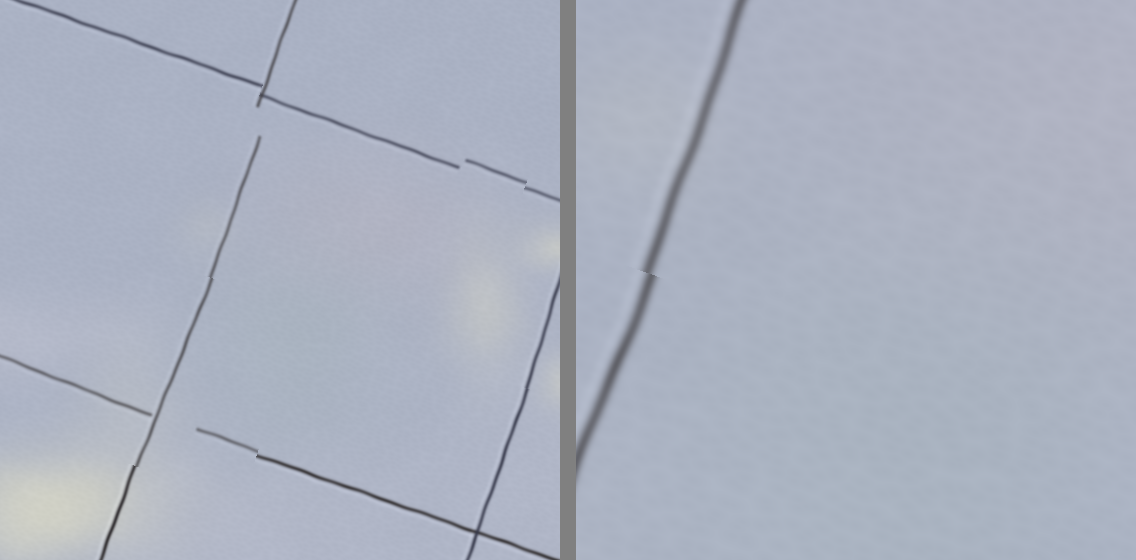
Left, the full canvas; right, a detail of the centre.
Reproduce this texture procedurally as a three.js fragment shader.

```glsl
// Pale blue-grey square tiles on a tilted grid, split by thin broken joints.
// Each joint is a grid line cut into runs that shift, lean and fade separately;
// soft warm reflections, layered sines and cellular grain tone the surface.
varying vec2 vUv;

const float TILE = 0.611;                  // grid pitch, same on both axes
const vec2 GRID_ORIGIN = vec2(0.177, 0.332);
const float GRID_ANGLE = 0.3365;
const float JOINT_WIDTH = 0.0037;

const vec3 SLATE = vec3(0.667, 0.697, 0.768);
const vec3 MIST = vec3(0.725, 0.740, 0.800);
const vec3 ROSE = vec3(0.715, 0.710, 0.765);
const vec3 SAGE = vec3(0.662, 0.705, 0.750);
const vec3 CREAM = vec3(0.830, 0.830, 0.775);
const vec3 WARM_SHADOW = vec3(0.23, 0.22, 0.23);
const vec3 COOL_SHADOW = vec3(0.21, 0.22, 0.29);

// One joint: up to four runs, divided at three breaks, with one missing span.
struct Joint {
  vec3 breaks;
  vec4 shift;
  vec4 lean;
  vec4 ink;
  vec2 gap;
};

vec2 hash2(vec2 p) {
  vec2 q = vec2(dot(p, vec2(127.1, 311.7)), dot(p, vec2(269.5, 183.3)));
  return fract(sin(q) * 4375.85);
}

// Distance to the nearest scattered cell point.
float cellular(vec2 p) {
  vec2 cell = floor(p);
  float nearest = 2.0;
  for (int y = -1; y <= 1; y++) {
    for (int x = -1; x <= 1; x++) {
      vec2 c = cell + vec2(float(x), float(y));
      nearest = min(nearest, length(c + hash2(c) - p));
    }
  }
  return nearest;
}

// Layered sines, roughly -1 to 1.
float mottle(vec2 p) {
  float sum = 0.0;
  float gain = 0.5;
  for (int i = 0; i < 4; i++) {
    sum += gain * sin(p.x + 1.7 * sin(p.y)) * cos(p.y - 0.8 * p.x);
    p = mat2(1.5, 1.1, -1.1, 1.5) * p + 2.3;
    gain *= 0.55;
  }
  return sum;
}

float glow(vec2 p, vec2 centre, vec2 radius) {
  vec2 q = (p - centre) / radius;
  return exp(-dot(q, q));
}

vec3 surface(vec2 p, vec2 tile) {
  vec2 w = p + 0.025 * vec2(mottle(p * 9.0), mottle(p * 9.0 + 4.0));
  vec3 c = SLATE;
  c = mix(c, MIST, 0.65 * glow(w, vec2(0.00, 0.40), vec2(0.28, 0.08)));
  c = mix(c, MIST, 0.55 * glow(w, vec2(0.42, 0.06), vec2(0.36, 0.18)));
  c = mix(c, MIST, 0.40 * glow(w, vec2(1.00, 0.15), vec2(0.25, 0.35)));
  c = mix(c, ROSE, 0.60 * glow(w, vec2(0.66, 0.58), vec2(0.22, 0.14)));
  c = mix(c, SAGE, 0.70 * glow(w, vec2(0.52, 0.38), vec2(0.16, 0.17)));

  // Warm reflections
  float warm = 0.90 * glow(w, vec2(0.09, 0.09), vec2(0.18, 0.10));
  warm += 0.20 * glow(w, vec2(0.23, 0.28), vec2(0.09, 0.10));
  warm += 0.42 * glow(w, vec2(0.86, 0.45), vec2(0.06, 0.11));
  warm += 0.60 * glow(w, vec2(1.00, 0.56), vec2(0.06, 0.04));
  warm += 0.50 * glow(w, vec2(1.01, 0.31), vec2(0.05, 0.04));
  warm += 0.15 * glow(w, vec2(0.36, 0.58), vec2(0.05, 0.05));
  c = mix(c, CREAM, min(warm, 1.0));

  // Cloudy tone and short slanted grain
  c += 0.007 * mottle(p * 17.0);
  float grain = cellular(tile * vec2(75.0, 130.0));
  return c + 0.018 * (grain - 0.45);
}

// Lays a joint on the surface; across is measured from its grid line.
vec3 drawJoint(vec3 base, float across, float along, Joint j, vec3 shadow) {
  vec3 passed = step(j.breaks, vec3(along));
  vec4 run = vec4(1.0, passed) - vec4(passed, 0.0);
  float offset = dot(run, j.shift) + dot(run, j.lean) * (along - 0.4);
  float wobble = 0.0007 * sin(along * 47.0) + 0.0004 * sin(along * 113.0);
  float d = (across - offset - wobble) / JOINT_WIDTH;
  float hole = smoothstep(j.gap.x - 0.004, j.gap.x + 0.004, along)
             - smoothstep(j.gap.y - 0.004, j.gap.y + 0.004, along);
  float wear = 0.94 + 0.06 * sin(along * 61.0 + 2.0 * sin(along * 23.0));
  float ink = dot(run, j.ink) * wear * (1.0 - hole);
  float rim = exp(-(d + 2.2) * (d + 2.2)) * ink;
  return mix(base + 0.045 * rim, shadow, ink * exp(-d * d));
}

void main() {
  float c = cos(GRID_ANGLE);
  float s = sin(GRID_ANGLE);
  vec2 p = vec2(c * vUv.x - s * vUv.y, s * vUv.x + c * vUv.y);
  vec2 near = p - GRID_ORIGIN;
  vec2 far = near - TILE;

  Joint lowRow = Joint(vec3(0.21, 0.371, 9.0), vec4(-0.008, 0.0034, -0.004, 0.0),
    vec4(-0.038, -0.012, 0.0, 0.0), vec4(0.58, 0.55, 0.95, 0.0), vec2(0.171, 0.254));
  Joint highRow = Joint(vec3(0.163, 0.546, 0.665), vec4(0.0095, -0.009, 0.007, -0.003),
    vec4(-0.003, -0.012, -0.012, -0.012), vec4(0.75, 0.66, 0.60, 0.62), vec2(0.543, 0.549));
  Joint leftColumn = Joint(vec3(0.238, 0.60, 0.89), vec4(-0.0035, 0.0055, 0.0115, -0.0095),
    vec4(0.01, 0.045, 0.0, 0.0), vec4(1.0, 0.66, 0.60, 0.65), vec2(0.868, 0.915));
  Joint rightColumn = Joint(vec3(0.60, 9.0, 9.0), vec4(0.0, 0.007, 0.0, 0.0),
    vec4(0.0, -0.04, 0.0, 0.0), vec4(0.85, 0.80, 0.0, 0.0), vec2(9.0));

  vec3 color = surface(vUv, p);
  color = drawJoint(color, near.y, p.x, lowRow, WARM_SHADOW);
  color = drawJoint(color, far.y, p.x, highRow, COOL_SHADOW);
  color = drawJoint(color, near.x, p.y, leftColumn, WARM_SHADOW);
  color = drawJoint(color, far.x, p.y, rightColumn, COOL_SHADOW);
  gl_FragColor = vec4(color, 1.0);
}
```
